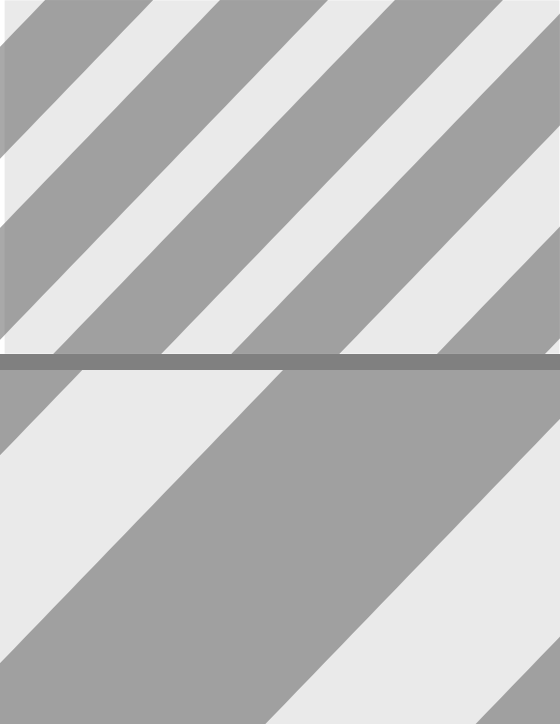
Top, the full canvas; bottom, a detail of the centre.
Give the GLSL for this pattern, as a WebGL 1 fragment shader.

```glsl
precision highp float;

// Broad diagonal grey bands, translucent, over a pale panel on white paper.
// Each band is a slab distance along a slanted axis; the spacing is even
// at first and widens toward the lower right corner.

uniform vec2 u_resolution;

// Lengths are in units of the canvas height.
const int BAND_COUNT = 5;
const float FIRST_START = 0.1276;  // where the first band meets the top edge
const float PITCH = 0.4938;        // regular step between bands
const float BAND_WIDTH = 0.3052;   // measured along the top edge
const float LAST_DRIFT = 0.0967;   // extra shift of the last band
const float DRIFT_POWER = 8.0;     // how late the spacing starts to widen
const float SLANT = 0.9653;        // leftward run per unit of descent

const float INSET_LEFT = 0.0130;   // paper left bare beside the panel
const float INSET_RIGHT = 0.0015;
const float INSET_ENDS = 0.0010;   // top and bottom

const vec3 PAPER = vec3(1.0);
const vec3 PANEL = vec3(0.918);
const vec3 INK = vec3(0.435);
const float INK_OPACITY = 0.6;

// Coverage of a half plane from its signed distance (positive inside).
float coverage(float dist, float pixel) {
  return clamp(dist / pixel + 0.5, 0.0, 1.0);
}

// Start of a band along the top edge.
float bandStart(float index) {
  float progress = index / float(BAND_COUNT - 1);
  return FIRST_START + PITCH * index + LAST_DRIFT * pow(progress, DRIFT_POWER);
}

float panelMask(vec2 p, float aspect, float pixel) {
  float across = coverage(p.x - INSET_LEFT, pixel)
               * coverage(aspect - INSET_RIGHT - p.x, pixel);
  float down = coverage(p.y - INSET_ENDS, pixel)
             * coverage(1.0 - INSET_ENDS - p.y, pixel);
  return across * down;
}

float bandMask(vec2 p, float pixel) {
  float along = p.x + SLANT * (1.0 - p.y);
  float toNormal = inversesqrt(1.0 + SLANT * SLANT);
  float mask = 0.0;
  for (int i = 0; i < BAND_COUNT; i++) {
    float center = bandStart(float(i)) + 0.5 * BAND_WIDTH;
    float inside = 0.5 * BAND_WIDTH - abs(along - center);
    mask = max(mask, coverage(inside * toNormal, pixel));
  }
  return mask;
}

void main() {
  float pixel = 1.0 / u_resolution.y;
  float aspect = u_resolution.x * pixel;
  vec2 p = gl_FragCoord.xy * pixel;

  vec3 color = mix(PAPER, PANEL, panelMask(p, aspect, pixel));
  color = mix(color, INK, INK_OPACITY * bandMask(p, pixel));
  gl_FragColor = vec4(color, 1.0);
}
```
